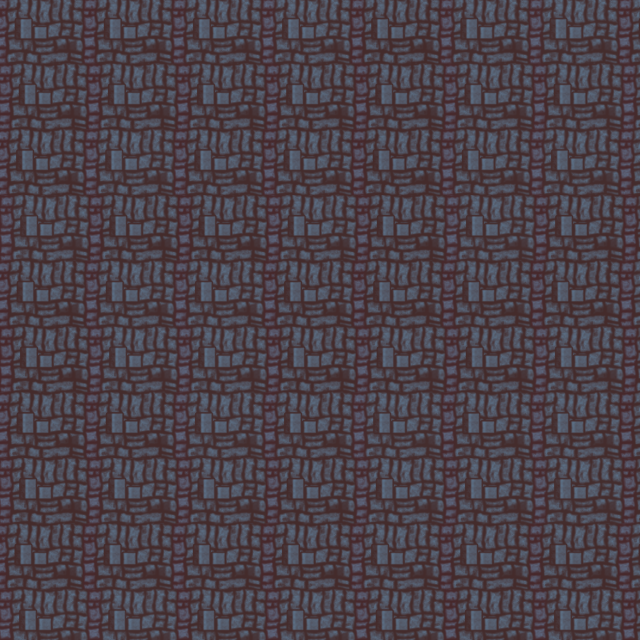
A Shadertoy shader for this texture:

```glsl
// Blue-grey rubble wall: one tile of rough stones repeated about 7.2 x 9.7 times.
// Each tile stacks courses of unevenly cut stones beside a narrow pillar, then adds
// jutting blocks, shadows and grit; a single value is mapped from joint to stone colour.

const float TAU = 6.28319;
const vec2 TILE_SIZE = vec2(0.1393, 0.1027);
const vec2 TILE_ORIGIN = vec2(-0.008, 0.079);
const float TILE_ASPECT = 1.356;
const float PILLAR_WIDTH = 0.2;
const vec3 JOINT_COLOR = vec3(0.265, 0.17, 0.17);
const vec3 STONE_COLOR = vec3(0.345, 0.40, 0.475);

float hash(vec2 p) {
    return fract(sin(dot(p, vec2(127.1, 311.7))) * 43758.5453);
}

float noise(vec2 p) {
    vec2 i = floor(p), f = fract(p);
    f = f * f * (3.0 - 2.0 * f);
    return mix(mix(hash(i), hash(i + vec2(1, 0)), f.x),
               mix(hash(i + vec2(0, 1)), hash(i + vec2(1, 1)), f.x), f.y);
}

float boxDistance(vec2 p, vec2 lo, vec2 hi, float radius) {
    vec2 d = abs(p - 0.5 * (lo + hi)) - 0.5 * (hi - lo) + radius;
    return length(max(d, 0.0)) + min(max(d.x, d.y), 0.0) - radius;
}

float softBox(vec2 p, vec2 lo, vec2 hi, float blur) {
    return 1.0 - smoothstep(-blur, blur, boxDistance(p, lo, hi, 0.02));
}

// Uneven position of cut i in a course; the two ends stay fixed
float cutAt(float i, float count, float seed) {
    float inner = step(0.5, i) * step(i, count - 0.5);
    return i + inner * 0.6 * (hash(vec2(i, seed)) - 0.5);
}

// Bounds (lo, hi) of the stone holding p in a course, some stones being halved
vec4 courseStone(vec2 p, vec2 lo, vec2 hi, float count, float splitChance, float seed) {
    float u = (p.x - lo.x) / (hi.x - lo.x) * count;
    float i = floor(u);
    if (u < cutAt(i, count, seed)) i -= 1.0;
    else if (u >= cutAt(i + 1.0, count, seed)) i += 1.0;
    i = clamp(i, 0.0, count - 1.0);
    vec2 cuts = vec2(cutAt(i, count, seed), cutAt(i + 1.0, count, seed)) / count;
    vec2 x = mix(vec2(lo.x), vec2(hi.x), cuts);
    vec2 y = vec2(lo.y, hi.y);
    if (hash(vec2(i, seed + 7.0)) < splitChance) {
        float split = mix(lo.y, hi.y, 0.3 + 0.4 * hash(vec2(i, seed + 3.0)));
        if (p.y < split) y.y = split; else y.x = split;
    }
    return vec4(x.x, y.x, x.y, y.y);
}

vec4 findStone(vec2 p) {
    if (p.x < PILLAR_WIDTH)
        return courseStone(p.yx, vec2(0), vec2(1, PILLAR_WIDTH), 7.0, 0.4, 5.0).yxwz;
    const float levels[5] = float[](0.0, 0.17, 0.38, 0.62, 1.0);
    const float counts[4] = float[](4.0, 5.0, 6.0, 7.0);
    int row = 0;
    for (int k = 1; k < 4; k++) if (p.y > levels[k]) row = k;
    return courseStone(p, vec2(PILLAR_WIDTH, levels[row]),
                       vec2(TILE_ASPECT, levels[row + 1]), counts[row], 0.4, float(row) + 21.0);
}

// Block standing out of the wall: dark left side, bright edge, lit face
float addBlock(float value, vec2 p, vec2 lo, vec2 hi, float side, float grit) {
    float across = p.x - lo.x - side;
    float face = mix(0.08, 0.8, smoothstep(-0.015, 0.015, across));
    face += 0.25 * exp(-pow((across - 0.025) / 0.025, 2.0));
    face += 0.15 * smoothstep(hi.y - 0.07, hi.y, p.y) + 0.35 * grit;
    float d = boxDistance(p, lo, hi, 0.025);
    face *= smoothstep(0.0, 0.03, -d);
    return mix(value, face, 1.0 - smoothstep(0.0, 0.015, d));
}

// Brightness of the wall in one tile, from joint (0) to lit stone (1)
float wallValue(vec2 p) {
    vec2 w = p + vec2(0.012 * sin(TAU * p.y * 3.0),
                      0.02 * sin(TAU * p.x / TILE_ASPECT * 2.0 + 1.0));
    w.y = fract(w.y);
    vec4 stone = findStone(w);
    float grit = 0.6 * noise(p * 26.0) + 0.4 * noise(p * 55.0 + 9.0) - 0.5;
    float depth = -boxDistance(w, stone.xy, stone.zw, 0.035) + 0.022 * (noise(p * 20.0) - 0.5);
    float height = (w.y - stone.y) / (stone.w - stone.y);
    float value = 0.7 + 0.18 * hash(stone.xy) + 0.22 * (height - 0.4) + 0.7 * grit;
    value -= 0.4 * smoothstep(0.7, 0.9, noise(p * 15.0 + 4.0));
    value *= smoothstep(0.002, 0.05, depth);

    // Hollows under the blocks, below the ledge and in the upper slit
    value *= 1.0 - 0.75 * softBox(p, vec2(0.31, 0.33), vec2(0.85, 0.39), 0.04);
    float ledge = softBox(p, vec2(0.88, 0.19), vec2(1.26, 0.35), 0.03);
    value *= 1.0 - 0.75 * ledge * smoothstep(-0.03, 0.03, 0.2 + 0.35 * (p.x - 0.88) - p.y + 0.04);
    value *= 1.0 - 0.8 * softBox(p, vec2(1.14, 0.68), vec2(1.18, 0.9), 0.025);
    value = addBlock(value, p, vec2(0.32, 0.37), vec2(0.58, 0.69), 0.085, grit);
    return addBlock(value, p, vec2(0.59, 0.37), vec2(0.81, 0.57), 0.03, grit);
}

vec3 wallColor(vec2 uv) {
    vec2 grid = (uv - TILE_ORIGIN) / TILE_SIZE;
    float row = floor(grid.y);
    grid.x -= 0.05 * mod(row, 2.0) + 0.03 * (hash(vec2(row, 2.0)) - 0.5);
    vec2 p = fract(grid) * vec2(TILE_ASPECT, 1.0);
    float value = wallValue(p) + 0.05 * (hash(floor(grid)) - 0.5);
    vec3 color = mix(JOINT_COLOR, STONE_COLOR, clamp(value, 0.0, 1.15));
    return color + vec3(0.012, -0.012, 0.0) * (1.0 - smoothstep(0.15, 0.25, p.x));
}

void mainImage(out vec4 fragColor, in vec2 fragCoord) {
    // Average a 3 x 3 grid of samples to smooth every edge
    vec3 sum = vec3(0);
    for (int k = 0; k < 9; k++) {
        vec2 offset = (vec2(k % 3, k / 3) - 1.0) / 3.0;
        sum += wallColor((fragCoord + offset) / iResolution.xy);
    }
    fragColor = vec4(sum / 9.0, 1.0);
}
```
